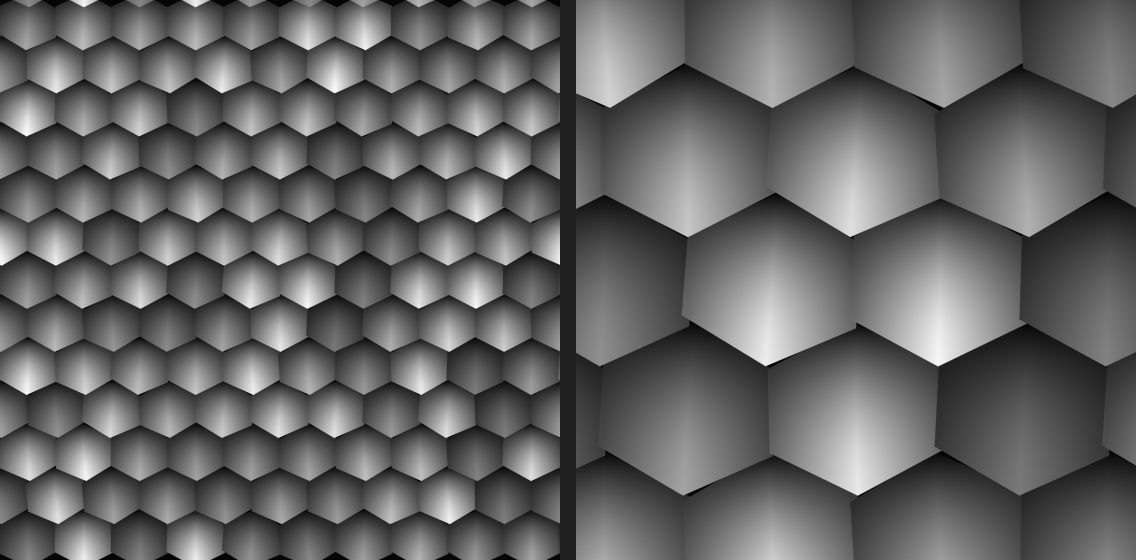
Left: the whole. Right: its middle third, enlarged.
Write a Shadertoy shader that draws this pattern.

```glsl
// Overlapping grey hexagonal scales, 10 across and 13 down, in staggered rows.
// Nearby scales are painted from the lower row up, each with a small random
// tilt and brightness, shaded from a dark top to a bright, creased lower tip.

vec2 hash22(vec2 p) {
    vec3 q = fract(p.xyx * vec3(0.1031, 0.1030, 0.0973));
    q += dot(q, q.yzx + 33.33);
    return fract((q.xx + q.yz) * q.zy);
}

// Signed distance to a squat hexagon standing on its tip.
float hexagon(vec2 p) {
    p = abs(p);
    return max(p.x - 0.052, (p.y + 0.51 * p.x - 0.0515) * 0.89);
}

// Tone of a scale: rises toward the tip, falls off from the central ridge.
float scaleShade(vec2 p, float gain) {
    float drop = clamp(0.5 - p.y / 0.103, 0.0, 1.0);
    float ridge = 1.0 - 0.55 * min(abs(p.x) / 0.05, 1.0);
    return 0.025 + gain * drop * (2.0 - drop) * ridge;
}

void mainImage(out vec4 fragColor, in vec2 fragCoord) {
    vec2 uv = fragCoord / iResolution.y;
    float pixel = 1.0 / iResolution.y;
    float tone = 0.02;
    float nearRow = floor(uv.y * 13.0);

    // Upper rows cover the tops of the rows beneath them.
    for (int j = -1; j <= 1; j++) {
        float row = nearRow + float(j);
        float rowId = mod(row, 13.0);
        float stagger = 0.5 - 0.5 * mod(rowId, 2.0);
        float nearColumn = floor(uv.x * 10.0 - stagger + 0.5);

        for (int i = -1; i <= 1; i++) {
            float column = nearColumn + float(i);
            vec2 rnd = hash22(vec2(mod(column, 10.0), rowId) + 7.0);
            vec2 local = uv - vec2((column + stagger) / 10.0, (row + 0.5) / 13.0);

            float tilt = (rnd.x - 0.5) * 0.16;
            float c = cos(tilt), s = sin(tilt);
            local = mat2(c, s, -s, c) * local;

            float cover = 1.0 - smoothstep(-0.7 * pixel, 0.7 * pixel, hexagon(local));
            tone = mix(tone, scaleShade(local, mix(0.45, 0.96, rnd.y)), cover);
        }
    }
    fragColor = vec4(vec3(tone), 1.0);
}
```
